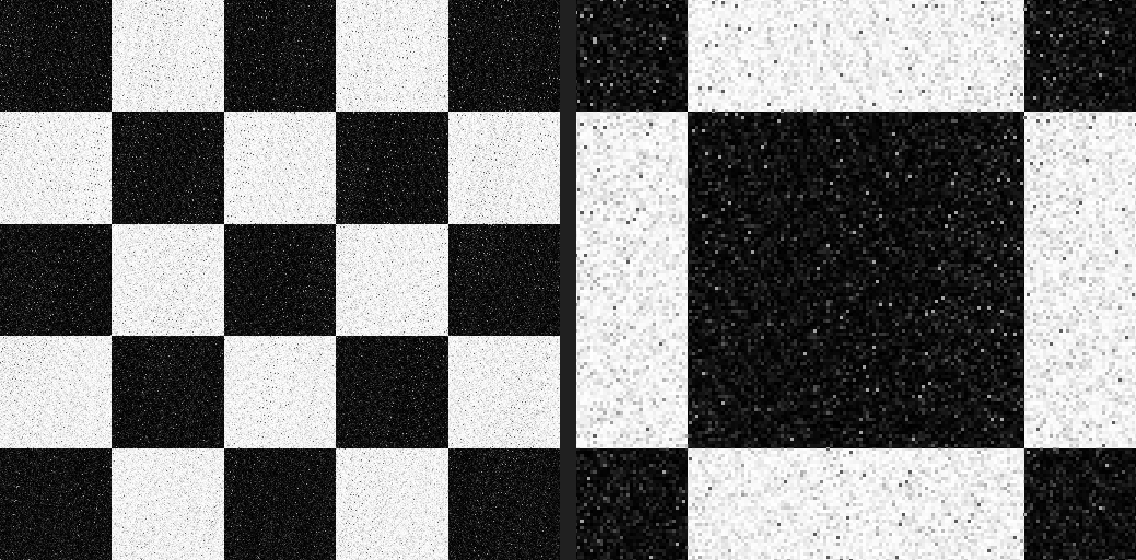
Left, the full canvas; right, a detail of the centre.
This pattern is drawn by a Shadertoy shader. Its source:

```glsl
// A five by five black and white checkerboard covered in fine monochrome grain.
// Filtered square waves give the squares; exponentially distributed hash noise
// lifts the black ones and darkens the white ones with sparse stronger specks.

const float SQUARES = 5.0;          // squares across and down
const float GRAIN_CELLS = 512.0;    // grain cells across the canvas
const float GRAIN_STRENGTH = 0.07;  // mean deviation from pure black or white
const vec3 BLACK = vec3(0.0);
const vec3 WHITE = vec3(1.0);

float hash(vec2 p) {
    return fract(sin(dot(p, vec2(12.9898, 78.233))) * 43758.5453);
}

// Square wave of period 2 per axis, +1 first, with edges one pixel wide
vec2 squareWave(vec2 p, float pixel) {
    vec2 edgeDistance = 0.5 - 2.0 * abs(fract(0.5 * p + 0.25) - 0.5);
    return 2.0 * clamp(edgeDistance / pixel, -0.5, 0.5);
}

// 1 on the dark squares, 0 on the light ones
float checker(vec2 p, float pixel) {
    vec2 wave = squareWave(p, pixel);
    return 0.5 + 0.5 * wave.x * wave.y;
}

// Mostly faint values with a long tail of bright specks
float grain(vec2 p, float strength) {
    float uniformNoise = max(hash(floor(p)), 0.0001);
    return min(-log(uniformNoise) * strength, 1.0);
}

void mainImage(out vec4 fragColor, in vec2 fragCoord) {
    float canvas = min(iResolution.x, iResolution.y);
    vec2 uv = fragCoord / canvas;

    float dark = checker(uv * SQUARES, SQUARES / canvas);
    float speck = grain(uv * GRAIN_CELLS, GRAIN_STRENGTH);

    // Grain pulls each tone toward its opposite
    vec3 darkTone = mix(BLACK, WHITE, speck);
    vec3 lightTone = mix(WHITE, BLACK, speck);
    fragColor = vec4(mix(lightTone, darkTone, dark), 1.0);
}
```
